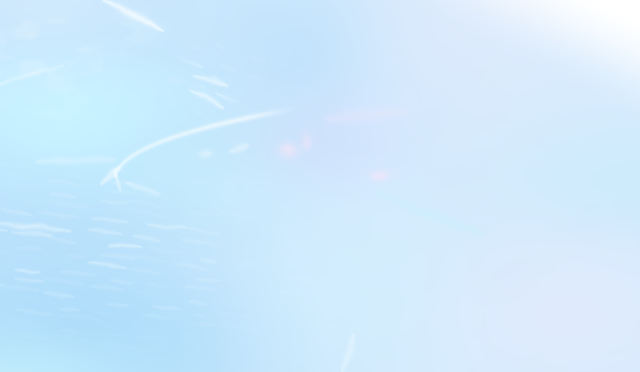
This background is drawn by a Shadertoy shader. Its source:

```glsl
const vec3 SKY = vec3(0.84, 0.92, 0.99);
const vec3 BLUE = vec3(0.73, 0.88, 0.985);
const vec3 DEEP = vec3(0.67, 0.86, 0.98);
const vec3 AQUA = vec3(0.77, 0.94, 0.99);
const vec3 LILAC = vec3(0.88, 0.92, 0.99);
const vec3 VIOLET = vec3(0.81, 0.87, 0.99);
const vec3 PINK = vec3(0.93, 0.90, 0.98);
const vec3 FOAM = vec3(0.94, 0.98, 1.0);

float hash(vec2 cell) {
    vec3 q = fract(vec3(cell.xyx) * 0.1031);
    q += dot(q, q.yzx + 33.33);
    return fract((q.x + q.y) * q.z);
}

float noise(vec2 p) {
    vec2 i = floor(p), f = fract(p);
    f = f * f * (3.0 - 2.0 * f);
    return mix(mix(hash(i), hash(i + vec2(1, 0)), f.x),
               mix(hash(i + vec2(0, 1)), hash(i + vec2(1, 1)), f.x), f.y);
}

float fbm(vec2 p) {
    float sum = 0.0, amp = 0.5;
    for (int i = 0; i < 4; i++) {
        sum += amp * noise(p);
        p = p * 2.03 + 7.1;
        amp *= 0.5;
    }
    return sum;
}

float glow(vec2 p, vec2 center, vec2 radius) {
    vec2 d = (p - center) / radius;
    return exp(-dot(d, d));
}

// Soft line, thinning toward both ends
float stroke(vec2 p, vec2 a, vec2 b, float width) {
    vec2 ab = b - a;
    float t = clamp(dot(p - a, ab) / dot(ab, ab), 0.0, 1.0);
    float d = length(p - a - ab * t) / (width * (0.5 + 2.0 * t * (1.0 - t)));
    return exp(-d * d);
}

vec2 bezier(vec2 a, vec2 b, vec2 c, float t) {
    return mix(mix(a, b, t), mix(b, c, t), t);
}

// Bright crest that fades as it runs to the right
float crest(vec2 p, vec2 a, vec2 b, vec2 c) {
    float light = 0.0;
    vec2 last = a;
    for (int i = 1; i <= 16; i++) {
        float t = float(i) / 16.0;
        vec2 next = bezier(a, b, c, t);
        float d = length(p - last - (next - last) *
            clamp(dot(p - last, next - last) / dot(next - last, next - last), 0.0, 1.0));
        float w = 0.005 + 0.003 * t;
        light = max(light, exp(-d * d / (w * w)) * mix(0.65, 0.85, t));
        last = next;
    }
    return light * (1.0 - smoothstep(0.64, 0.82, p.x));
}

// Scattered short dashes, one per grid cell
float dashes(vec2 p, vec2 size, float slope, float width, float seed) {
    vec2 q = vec2(p.x, p.y + slope * p.x) / size;
    float light = 0.0;
    for (int y = -1; y <= 1; y++)
    for (int x = -1; x <= 1; x++) {
        vec2 cell = floor(q) + vec2(x, y);
        float r = hash(cell + seed), s = hash(cell + seed + 19.7);
        vec2 mid = (cell + 0.2 + 0.6 * vec2(r, s)) * size;
        vec2 arm = vec2(size.x * (0.15 + 0.3 * s), 0.003 * (r - 0.5));
        light += stroke(q * size, mid - arm, mid + arm, width) * hash(cell + seed + 5.3);
    }
    return min(light, 1.0);
}

vec3 backdrop(vec2 p) {
    vec3 col = mix(BLUE, SKY, smoothstep(0.2, 1.05, p.x));
    col = mix(col, DEEP, 0.85 * glow(p, vec2(0.25, 0.08), vec2(0.5, 0.2)));
    col = mix(col, AQUA, 0.75 * glow(p, vec2(0.0, -0.02), vec2(0.35, 0.12)));
    col = mix(col, AQUA + 0.02, 0.9 * glow(p, vec2(0.17, 0.7), vec2(0.38, 0.2)));
    col = mix(col, SKY, 0.75 * glow(p, vec2(0.1, 1.02), vec2(0.45, 0.2)));
    col = mix(col, AQUA, 0.4 * glow(p, vec2(0.58, 0.5), vec2(0.25, 0.16)));
    col = mix(col, BLUE, 0.7 * glow(p, vec2(0.82, 0.86), vec2(0.22, 0.2)));
    col = mix(col, VIOLET, 0.65 * glow(p, vec2(0.9, 0.6), vec2(0.2, 0.15)));
    col = mix(col, vec3(0.82, 0.935, 0.995), 0.8 * glow(p, vec2(0.98, 0.2), vec2(0.34, 0.28)));
    col = mix(col, vec3(0.79, 0.92, 0.985), 0.8 * glow(p, vec2(1.66, 0.5), vec2(0.3, 0.17)));
    col = mix(col, LILAC, 0.85 * glow(p, vec2(1.52, 0.16), vec2(0.35, 0.22)));
    col = mix(col, LILAC, 0.6 * glow(p, vec2(1.28, 0.95), vec2(0.3, 0.25)));
    // White light from the upper right corner
    float corner = dot(p - vec2(1.714, 1.0), vec2(0.45, 0.89));
    return mix(col, vec3(1.0), smoothstep(-0.3, -0.03, corner));
}

void mainImage(out vec4 fragColor, in vec2 fragCoord) {
    vec2 p = fragCoord / iResolution.xy * vec2(1.714, 1.0);
    vec3 col = backdrop(p);
    vec2 w = p + 0.018 * (vec2(fbm(p * 18.0), fbm(p * 18.0 + 31.0)) - 0.47);

    // Rippled water and upper left mist
    float ripples = dashes(w, vec2(0.12, 0.03), 0.12, 0.006, 3.0);
    float light = 0.5 * ripples * glow(p, vec2(0.26, 0.32), vec2(0.38, 0.17));
    float mist = smoothstep(0.45, 0.75, fbm(p * vec2(13.0, 22.0)));
    light += 0.3 * mist * glow(p, vec2(0.13, 0.88), vec2(0.28, 0.14));
    light += 0.8 * dashes(w, vec2(0.08, 0.05), 0.4, 0.006, 11.0) * glow(p, vec2(0.58, 0.79), vec2(0.09, 0.08));

    // Crest, its forked foot and loose splashes
    light += crest(p, vec2(0.308, 0.527), vec2(0.335, 0.632), vec2(0.82, 0.712));
    light += 0.6 * stroke(w, vec2(0.32, 0.55), vec2(0.27, 0.51), 0.007);
    light += 0.5 * stroke(w, vec2(0.31, 0.54), vec2(0.32, 0.49), 0.006);
    light += 0.8 * stroke(w, vec2(0.28, 1.0), vec2(0.435, 0.92), 0.010);
    light += 0.6 * stroke(w, vec2(0.51, 0.76), vec2(0.6, 0.71), 0.007);
    light += 0.6 * stroke(w, vec2(0.525, 0.795), vec2(0.607, 0.772), 0.007);
    light += 0.35 * stroke(w, vec2(0.0, 0.775), vec2(0.17, 0.825), 0.007);
    light += 0.3 * stroke(w, vec2(0.1, 0.565), vec2(0.31, 0.57), 0.010);
    light += 0.35 * stroke(w, vec2(0.34, 0.51), vec2(0.425, 0.478), 0.009);
    light += 0.4 * stroke(w, vec2(0.0, 0.397), vec2(0.19, 0.382), 0.008);
    light += 0.5 * glow(w, vec2(0.55, 0.588), vec2(0.018, 0.011));
    light += 0.45 * stroke(w, vec2(0.62, 0.595), vec2(0.665, 0.61), 0.011);
    light += 0.4 * stroke(w, vec2(0.915, 0.0), vec2(0.95, 0.1), 0.010);
    col = mix(col, FOAM, clamp(light, 0.0, 0.9));

    // Pale rosy glints and a faint aqua trail
    float rose = glow(w, vec2(0.77, 0.595), vec2(0.025, 0.017)) + 0.7 * glow(w, vec2(0.82, 0.62), vec2(0.014, 0.022));
    rose += glow(w, vec2(1.015, 0.53), vec2(0.028, 0.013)) + 0.4 * stroke(p, vec2(0.88, 0.68), vec2(1.08, 0.7), 0.02);
    col = mix(col, PINK, min(0.85 * rose, 0.9));
    col = mix(col, AQUA, 0.35 * stroke(w, vec2(1.01, 0.48), vec2(1.29, 0.37), 0.014));
    col += 0.012 * (fbm(p * vec2(5.0, 8.0)) - 0.47);
    fragColor = vec4(clamp(col, 0.0, 1.0), 1.0);
}
```
